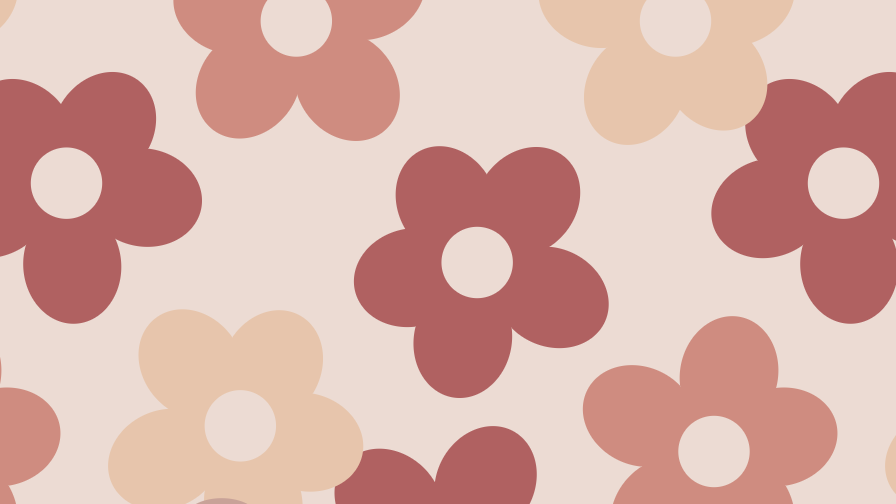
This pattern is drawn by a Shadertoy shader. Its source:

```glsl
// Retro five-petal flowers in three warm tints on blush, repeating sideways.
// Each flower is a union of radial ellipses around a disc, placed by position
// and heading; one shared, slightly lopsided petal layout serves them all.

#define GRID_HEIGHT 432.0              // design units per canvas height
#define PERIOD 666.0                   // sideways repeat, design units
#define PETAL_RADII vec2(50.0, 42.0)   // along and across each petal
#define CORE_RADIUS 60.0               // fills the gaps between petal roots
#define EYE_RADIUS 30.6
#define BLUSH vec3(0.925, 0.860, 0.828)
#define ROSE vec3(0.690, 0.380, 0.380)
#define SALMON vec3(0.810, 0.550, 0.500)
#define SAND vec3(0.906, 0.773, 0.673)
#define SHADE vec3(0.785, 0.635, 0.595)

const int FLOWER_COUNT = 7;

// Center x, center y, heading of the longest petal in degrees, tint index
const vec4 FLOWERS[FLOWER_COUNT] = vec4[](
    vec4(409.0, 207.0, -25.0, 0.0),
    vec4( 57.0, 275.0, -86.0, 0.0),
    vec4(383.0, -44.0,  62.0, 0.0),
    vec4(254.0, 414.0, -52.0, 1.0),
    vec4(612.0,  45.0, 154.5, 1.0),
    vec4(579.0, 414.0, 164.0, 2.0),
    vec4(206.0,  67.0, 204.0, 2.0));

// Petal angle from the heading in degrees, and distance from the eye
const vec2 PETALS[5] = vec2[](
    vec2(0.0, 70.7), vec2(75.5, 67.5), vec2(142.0, 57.5),
    vec2(-142.0, 57.5), vec2(-75.5, 67.5));

// First-order distance to an ellipse
float ellipseDistance(vec2 p, vec2 radii) {
    float k = length(p / radii);
    float slope = length(p / (radii * radii));
    return k * (k - 1.0) / max(slope, 1e-4);
}

float flowerDistance(vec2 p, float heading) {
    float d = length(p) - CORE_RADIUS;
    for (int i = 0; i < 5; i++) {
        float angle = radians(heading + PETALS[i].x);
        vec2 axis = vec2(cos(angle), sin(angle));
        vec2 local = vec2(dot(p, axis), dot(p, vec2(-axis.y, axis.x)));
        d = min(d, ellipseDistance(local - vec2(PETALS[i].y, 0.0), PETAL_RADII));
    }
    return d;
}

// Offset from a center to its nearest sideways copy
vec2 wrapped(vec2 offset) {
    offset.x = mod(offset.x + 0.5 * PERIOD, PERIOD) - 0.5 * PERIOD;
    return offset;
}

// Antialiased coverage of a distance field
float coverage(float d, float pixel) {
    return clamp(0.5 - d / pixel, 0.0, 1.0);
}

void mainImage(out vec4 fragColor, in vec2 fragCoord) {
    float pixel = GRID_HEIGHT / iResolution.y;
    vec2 p = fragCoord * pixel;
    vec3 color = BLUSH;

    // Flowers, rose lowest and sand uppermost
    for (int i = 0; i < FLOWER_COUNT; i++) {
        vec4 flower = FLOWERS[i];
        vec2 q = wrapped(p - flower.xy);
        vec3 tint = flower.w < 0.5 ? ROSE : flower.w < 1.5 ? SALMON : SAND;
        color = mix(color, tint, coverage(flowerDistance(q, flower.z), pixel));
        color = mix(color, BLUSH, coverage(length(q) - EYE_RADIUS, pixel));
    }

    // Muted petal tip rising over the lower edge
    float tip = ellipseDistance(wrapped(p - vec2(190.0, -13.0)), vec2(32.0, 18.0));
    color = mix(color, SHADE, coverage(tip, pixel));

    fragColor = vec4(color, 1.0);
}
```
